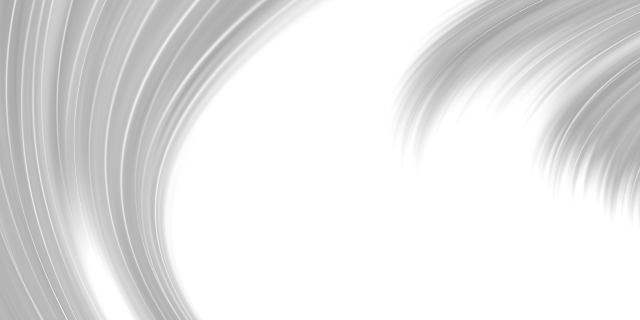
This background is drawn by a WebGL 2 fragment shader. Its source:

```glsl
#version 300 es
precision highp float;
// Sweeping grey brush strands curving around an open white centre.
uniform vec2 u_resolution;
out vec4 fragColor;

float hash(vec2 p) {
    vec3 q = fract(vec3(p.xyx) * 0.1031);
    q += dot(q, q.yzx + 33.33);
    return fract((q.x + q.y) * q.z);
}

float noise(vec2 p) {
    vec2 i = floor(p), f = fract(p);
    f = f * f * (3.0 - 2.0 * f);
    return mix(mix(hash(i), hash(i + vec2(1, 0)), f.x),
               mix(hash(i + vec2(0, 1)), hash(i + vec2(1, 1)), f.x), f.y);
}

// Bristle pattern: across is sampled finely, along only slowly.
float bristles(float across, float along) {
    return 0.45 * noise(vec2(across * 22.0 + 40.0, along * 1.3))
         + 0.30 * noise(vec2(across * 58.0 + 90.0, along * 2.0))
         + 0.25 * noise(vec2(across * 125.0 + 200.0, along * 3.0));
}

// Horizontal place of a left strand at a given height.
float leftStrand(float u, float y) {
    float c = max(u, 0.0);
    float bend = y - 0.78 + 0.9 * c;
    return u + (0.35 + 2.7 * c * c) * bend * bend;
}

// Inverse of leftStrand by bisection: which strand passes through p.
float findLeftStrand(vec2 p) {
    float lo = -0.6, hi = 1.6;
    for (int i = 0; i < 20; i++) {
        float mid = 0.5 * (lo + hi);
        if (leftStrand(mid, p.y) < p.x) lo = mid; else hi = mid;
    }
    return 0.5 * (lo + hi);
}

// Thin bright hairs scattered over a range of strands.
float hairs(float across, float along, float first, float span, float seed) {
    float light = 0.0;
    for (int i = 0; i < 16; i++) {
        float id = float(i);
        float place = first + span * (id + hash(vec2(id, seed))) / 16.0;
        float drift = 0.07 * (hash(vec2(id, seed + 5.0)) - 0.5) * (along - 0.5);
        float width = mix(0.0015, 0.0035, hash(vec2(id, seed + 9.0)));
        float d = (across - place - drift) / width;
        float fade = noise(vec2(along * 2.5, id + seed));
        light = max(light, exp(-d * d) * fade);
    }
    return light;
}

float band(float x, float centre, float width) {
    float d = (x - centre) / width;
    return exp(-d * d);
}

float leftInk(vec2 p) {
    float u = findLeftStrand(p);
    float streak = bristles(u, p.y);
    float ragged = (streak - 0.5) * mix(0.08, 0.17, smoothstep(0.4, 1.0, p.y));
    float cover = 1.0 - smoothstep(0.42, 0.535, u + ragged);
    float ink = 0.31 - 0.17 * (streak - 0.35);
    // Pale ribbons, the widest opening to white at the bottom.
    ink *= 1.0 - 0.35 * band(u, 0.135, 0.025);
    ink *= 1.0 - 0.25 * band(u, 0.31, 0.02);
    float opening = band(u, 0.215, 0.075) * (1.0 - smoothstep(0.05, 0.55, p.y));
    ink *= 1.0 - clamp(opening * (0.85 + 0.7 * streak), 0.0, 1.0);
    ink *= 1.0 - 0.8 * hairs(u, p.y, -0.12, 0.62, 3.0);
    return ink * cover;
}

float rightInk(vec2 p) {
    float q = p.y + 0.22 * (p.x - 1.245);
    float rise = max(q - 0.48, 0.0);
    float v = p.x - 1.15 * rise * rise;
    float streak = bristles(v, q);
    // Height at which each strand tapers out: two drooping locks.
    float tip = 1.02 - 0.52 * smoothstep(1.04, 1.26, v)
              + 0.26 * smoothstep(1.26, 1.46, v)
              - 0.24 * smoothstep(1.52, 1.70, v)
              - 0.08 * smoothstep(1.80, 2.00, v);
    float ragged = 0.24 * (streak - 0.5) + 0.09 * (noise(vec2(v * 90.0, 7.0)) - 0.5);
    float taper = mix(0.36, 0.20, smoothstep(1.55, 1.72, v));
    float cover = smoothstep(tip - 0.02, tip + taper, q + ragged);
    cover *= smoothstep(1.02, 1.16, v + 0.12 * (streak - 0.5));
    float ink = 0.33 - 0.22 * (streak - 0.35);
    ink *= 1.0 - 0.5 * band(v, 1.64, 0.03);
    ink *= 1.0 - 0.75 * hairs(v, q, 1.1, 0.9, 21.0);
    return ink * cover;
}

void main() {
    vec2 p = gl_FragCoord.xy / u_resolution.y;
    p.x *= 2.0 * u_resolution.y / u_resolution.x;
    float ink = max(leftInk(p), rightInk(p));
    fragColor = vec4(vec3(1.0 - clamp(ink, 0.0, 0.35)), 1.0);
}
```
